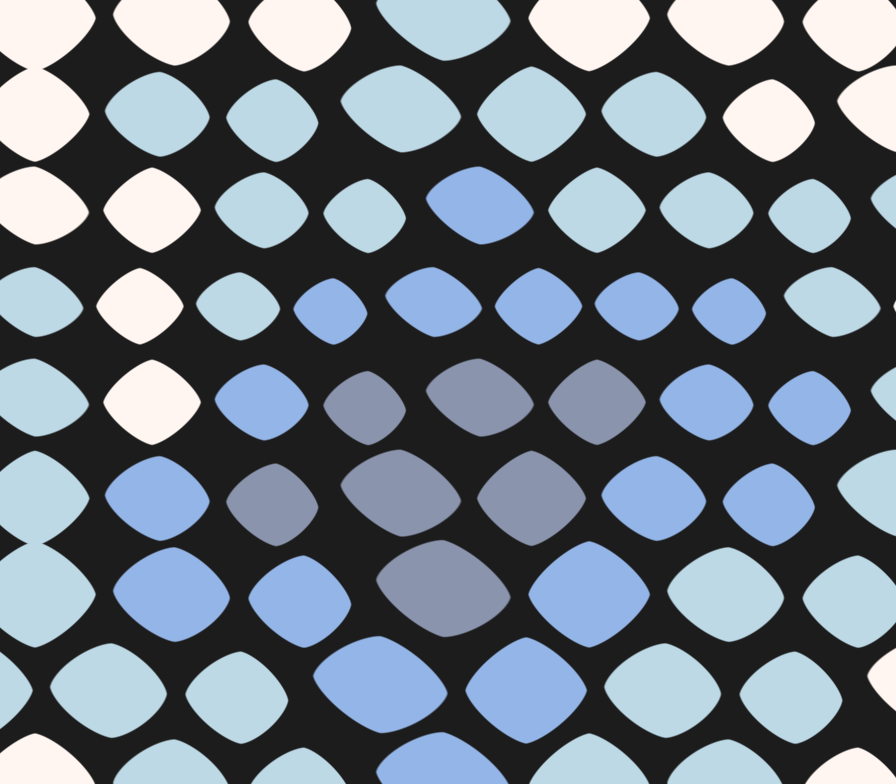
Write a Shadertoy shader that draws this pattern.

```glsl
// Rows of rounded lozenges on a dark ground, shrinking towards an upper row.
// Four lozenge kinds repeat along each row; nested diamond-like rings colour them.
// Each lozenge is a sheared superellipse, placed on a 768 x 672 design canvas.

const vec2 CANVAS = vec2(768.0, 672.0);
const float ROW_PITCH = 82.33;
const float FIRST_ROW = 15.5;
const float PERIOD = 475.0;
const float LEFT_PIN = 30.0;

const vec3 DARK = vec3(0.11, 0.11, 0.11);
const vec3 CREAM = vec3(1.0, 0.965, 0.945);
const vec3 PALE = vec3(0.74, 0.85, 0.90);
const vec3 BLUE = vec3(0.58, 0.71, 0.91);
const vec3 SLATE = vec3(0.54, 0.58, 0.68);

// Per kind: centre in the period, then drop, half width, half height
const vec4 BODY[4] = vec4[4](
    vec4(0.0, -5.0, 57.5, 41.5),
    vec4(125.0, 0.0, 52.0, 45.5),
    vec4(242.0, 0.0, 50.0, 40.5),
    vec4(352.0, 6.0, 44.0, 39.5));

// Per kind: apex offset, shear, roundness
const vec3 SKEW[4] = vec3[4](
    vec3(0.0, 0.13, 1.42),
    vec3(0.0, 0.0, 1.36),
    vec3(2.5, 0.06, 1.45),
    vec3(3.5, 0.06, 1.42));

// Approximate signed distance to a lozenge with a shifted apex
float lozenge(vec2 p, vec2 halfSize, vec3 skew) {
    p.y -= skew.y * p.x;
    p.x -= skew.x;
    float side = halfSize.x - sign(p.x) * skew.x;
    vec2 q = pow(abs(p) / vec2(side, halfSize.y), vec2(skew.z));
    return (pow(q.x + q.y, 1.0 / skew.z) - 1.0) * halfSize.y * 0.75;
}

// Size of a row: smallest at row 3, full size from row 6 down
float rowScale(int row) {
    int steps = row < 4 ? row : max(6 - row, 0);
    return pow(0.896, float(steps));
}

// Position of the first lozenge of a row
float rowStart(int row, float scale) {
    if (row >= 2 && row <= 4) return LEFT_PIN;
    float shift = row == 7 ? 54.0 : 0.0;
    return LEFT_PIN - shift - BODY[1].x * scale;
}

bool inSpan(int column, int left, int right) {
    return column >= -left && column <= right;
}

// Nested rings around column 4, widest in the lower middle rows
vec3 ringColor(int row, int index) {
    int column = index - 4;
    int core = row < 4 ? -1 : min(1, 6 - row);
    if (inSpan(column, core, core)) return SLATE;

    int blueLeft = row > 6 ? 0 : min(2, row - 2);
    int blueRight = row < 6 ? min(3, 3 * (row - 2)) : (row < 8 ? 1 : 0);
    if (inSpan(column, blueLeft, blueRight)) return BLUE;

    int reach = min(2 * row, 10 - row);
    int paleLeft = min(reach, row > 4 ? 3 : 2);
    int paleRight = min(reach, row == 7 ? 3 : 4);
    bool neighbourRing = index == 0 && row >= 3;
    if (inSpan(column, paleLeft, paleRight) || neighbourRing) return PALE;
    return CREAM;
}

void mainImage(out vec4 fragColor, in vec2 fragCoord) {
    vec2 uv = fragCoord / iResolution.xy;
    vec2 p = vec2(uv.x, 1.0 - uv.y) * CANVAS;
    float edge = 0.8 * CANVAS.x / iResolution.x;
    int nearRow = int(floor((p.y - FIRST_ROW) / ROW_PITCH + 0.5));
    vec3 color = DARK;

    for (int row = nearRow - 1; row <= nearRow + 1; row++) {
        if (row < 0 || row > 8) continue;
        float scale = rowScale(row);
        vec2 start = vec2(rowStart(row, scale), FIRST_ROW + ROW_PITCH * float(row));

        for (int index = 0; index < 10; index++) {
            int kind = index % 4;
            vec4 body = BODY[kind];
            float along = body.x + PERIOD * float(index / 4);
            vec2 local = (p - start) / scale - vec2(along, body.y);
            float d = lozenge(local, body.zw, SKEW[kind]) * scale;
            color = mix(color, ringColor(row, index), 1.0 - smoothstep(-edge, edge, d));
        }
    }
    fragColor = vec4(color, 1.0);
}
```
